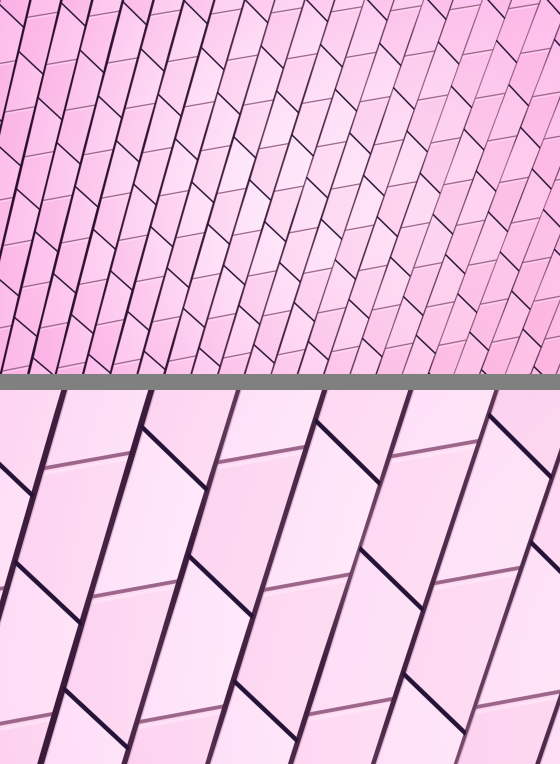
Top, the full canvas; bottom, a detail of the centre.
Reproduce this texture procedurally as a WebGL 2 fragment shader.

```glsl
#version 300 es
precision highp float;
// Pink facade of slanted strips, each cut into trapezoid tiles by alternating
// dark diagonal gaps and pale rising joints. A gently warped lattice gives the
// strip number and the position along it; line distances come from gradients.

#define GAP_SLOPE 0.246       // fall of the dark diagonals across a strip
#define JOINT_START 0.65      // joint position on the left edge of a strip
#define JOINT_SLOPE 0.304     // rise of the joint relative to the diagonal
#define SEAM_LEFT 0.0030      // half widths, in canvas heights
#define SEAM_RIGHT 0.0013
#define GAP_WIDTH 0.0020
#define JOINT_WIDTH 0.0017
#define GLOW_CENTER vec2(0.77, 0.53)
#define TILE_VARIATION 0.022

uniform vec2 u_resolution;
out vec4 fragColor;

const vec3 GLOW = vec3(0.995, 0.893, 0.975);
const vec3 RIM = vec3(0.99, 0.730, 0.915);
const vec3 ROSE_SHIFT = vec3(0.003, 0.042, 0.025);
const vec3 MAUVE = vec3(0.61, 0.40, 0.54);
const vec3 DARK = vec3(0.17, 0.06, 0.18);
const vec3 NAVY = vec3(0.15, 0.08, 0.22);

float hash(vec2 p) {
    return fract(sin(dot(p, vec2(127.1, 311.7))) * 43758.5453);
}

// Smooth noise along one seam
float seamNoise(float seam, float along) {
    float cell = floor(along);
    float f = smoothstep(0.0, 1.0, along - cell);
    return mix(hash(vec2(seam, cell)), hash(vec2(seam, cell + 1.0)), f);
}

// Strip number in x, position in tile pairs down the strip in y
vec2 lattice(vec2 p) {
    float y = 1.0 - p.y;
    float column = (p.x - 0.160 - 0.40 * y) / (0.1671 - 0.018 * y);
    float row = (y - 0.1377 + 0.022 * p.x) / (0.127 - 0.0055 * p.x);
    column += 0.0042 * column * column;
    row += 0.0125 * row * row;
    return vec2(row + 2.0 * column, -column);
}

float lineCover(float dist, float halfWidth) {
    float soft = 0.7 / u_resolution.y;
    return 1.0 - smoothstep(halfWidth - soft, halfWidth + soft, dist);
}

void main() {
    vec2 p = gl_FragCoord.xy / u_resolution.y;
    vec2 grid = lattice(p);
    vec2 gradStrip = vec2(dFdx(grid.x), dFdy(grid.x)) * u_resolution.y;
    vec2 gradAlong = vec2(dFdx(grid.y), dFdy(grid.y)) * u_resolution.y;

    // Position inside the strip and inside its tile pair
    float strip = floor(grid.x);
    float across = grid.x - strip;
    float along = grid.y + GAP_SLOPE * across;
    float pairId = floor(along);
    float v = along - pairId;
    float joint = v - (JOINT_START - JOINT_SLOPE * across);
    float rose = step(0.0, joint);

    // Distances to the three kinds of line
    float seamDist = min(across, 1.0 - across) / length(gradStrip);
    float gapDist = min(v, 1.0 - v) / length(gradAlong + GAP_SLOPE * gradStrip);
    float jointDist = joint / length(gradAlong + (GAP_SLOPE + JOINT_SLOPE) * gradStrip);

    // Tile colour: central glow, rosier second tile, small differences
    float radius = length(p - GLOW_CENTER);
    vec3 color = mix(GLOW, RIM, smoothstep(0.05, 1.0, radius));
    color -= ROSE_SHIFT * rose * (1.0 - 0.4 * radius);
    color.b -= 0.025 * (1.0 - p.y) * smoothstep(0.6, 1.5, p.x);
    float tint = hash(vec2(strip, 2.0 * pairId + rose)) - 0.5;
    color += TILE_VARIATION * tint * vec3(0.3, 1.0, 0.5);
    color.g += 0.02 * (across - 0.5);

    // Pale joint with a lit lower lip
    float lip = lineCover(abs(jointDist - 0.0048), 0.0014);
    color = mix(color, vec3(1.0, 0.93, 0.98), 0.5 * lip);
    color = mix(color, MAUVE, lineCover(abs(jointDist), JOINT_WIDTH));

    // Long seams: heavy and dark at the left, thin and mauve at the right
    float seamId = floor(grid.x + 0.5);
    float wear = seamNoise(seamId, grid.y * 2.0);
    float fade = smoothstep(0.1, 1.35, p.x);
    float seamWidth = mix(SEAM_LEFT, SEAM_RIGHT, fade) * (0.8 + 0.4 * wear);
    vec3 seamColor = mix(DARK, MAUVE, clamp(fade * (1.1 - 0.8 * wear), 0.0, 0.9));
    float shade = lineCover(seamDist, seamWidth + 0.0012) * step(across, 0.5);
    color = mix(color, MAUVE, 0.3 * shade);
    color = mix(color, seamColor, lineCover(seamDist, seamWidth));

    // Dark diagonal gaps
    color = mix(color, NAVY, lineCover(gapDist, GAP_WIDTH));

    fragColor = vec4(clamp(color, 0.0, 1.0), 1.0);
}
```
